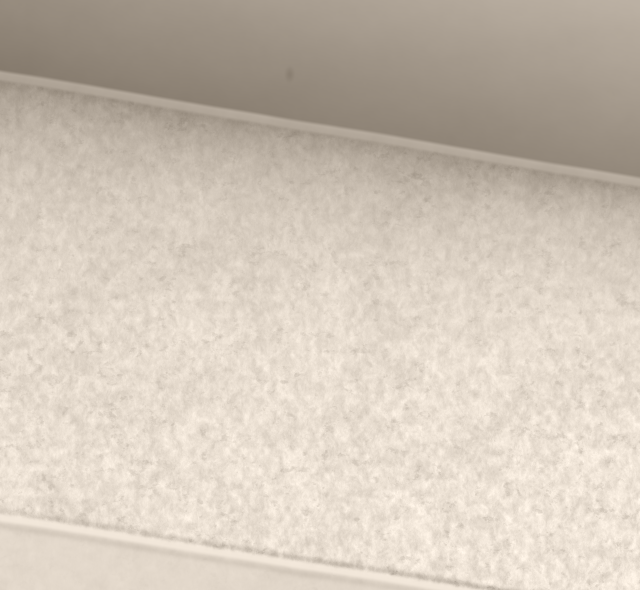
This texture is drawn by a WebGL 2 fragment shader. Its source:

```glsl
#version 300 es
precision highp float;

uniform vec2 u_resolution;
out vec4 fragColor;

float hash(vec2 cell) {
  vec3 q = fract(vec3(cell.xyx) * 0.1031);
  q += dot(q, q.yzx + 33.33);
  return fract((q.x + q.y) * q.z);
}

float noise(vec2 p) {
  vec2 i = floor(p), f = fract(p);
  f = f * f * (3.0 - 2.0 * f);
  return mix(mix(hash(i), hash(i + vec2(1, 0)), f.x),
             mix(hash(i + vec2(0, 1)), hash(i + vec2(1, 1)), f.x), f.y);
}

// Signed sum of rotated octaves, roughly -0.5 to 0.5
float fbm(vec2 p) {
  float sum = 0.0, weight = 0.5;
  for (int i = 0; i < 4; i++) {
    sum += weight * (noise(p) - 0.5);
    p = mat2(1.6, 1.2, -1.2, 1.6) * p + 7.3;
    weight *= 0.62;
  }
  return sum;
}

// Soft band centred on zero
float band(float d, float halfWidth, float blur) {
  return 1.0 - smoothstep(halfWidth - blur, halfWidth + blur, abs(d));
}

// Warm grey ramp
vec3 warmGrey(float tone) {
  return vec3(tone, tone - 0.043, tone - 0.095);
}

void main() {
  vec2 uv = gl_FragCoord.xy / u_resolution;
  vec2 p = gl_FragCoord.xy / u_resolution.y;

  // Heights above the upper ledge and the lower seam
  float wobble = 0.002 * (noise(vec2(p.x * 14.0, 3.0)) - 0.5);
  float ledge = uv.y - (0.872 - 0.181 * uv.x) + wobble;
  float seam = uv.y - (0.123 - 0.172 * uv.x) + wobble;

  // Smooth wall, darkening towards the ledge
  float wall = 0.52 + 0.05 * uv.x + 0.55 * ledge;
  wall += 0.025 * fbm(p * vec2(5.0, 8.0)) + 0.008 * fbm(p * 60.0);
  wall -= 0.05 * smoothstep(0.018, 0.0, length((p - vec2(0.491, 0.874)) * vec2(1.6, 1.0)));

  // Carpet light, with the shadow cast under the ledge
  float depth = max(-ledge, 0.0);
  float carpet = 0.925 - 0.28 * exp(-depth * mix(6.2, 8.0, uv.x));
  carpet -= 0.07 * exp(-depth * 55.0);
  carpet += 0.025 * (uv.x - 0.5);

  // Pile: broad patches, tufts and dark pits, coarser towards the viewer
  float nearness = smoothstep(0.0, 0.6, depth) * (0.7 + 0.4 * uv.x);
  vec2 warp = 0.006 * vec2(noise(p * 45.0), noise(p * 45.0 + 19.0));
  float tufts = fbm((p + warp) * vec2(88.0, 72.0));
  float fibres = fbm((p + warp) * vec2(190.0, 130.0) + 41.0);
  float pits = smoothstep(0.12, 0.36, fbm(p * vec2(58.0, 74.0) + 83.0));
  float pile = 0.16 * tufts + 0.07 * fibres - 0.07 * pits;
  carpet += pile * mix(0.55, 1.1, nearness) + 0.05 * fbm(p * 9.0);

  // Lower strip is slightly dimmer and smoother
  float strip = 0.885 + 0.35 * pile * 0.5 + 0.03 * fbm(p * 30.0);
  carpet = mix(strip, carpet, smoothstep(-0.004, 0.004, seam));

  // Seam with a shadow above and a bright raised lip
  carpet -= (0.06 + 0.12 * uv.x) * exp(-pow((seam - 0.012) / 0.006, 2.0));
  carpet = mix(carpet, 0.955, 0.9 * band(seam, 0.006, 0.004));
  carpet -= 0.05 * exp(-pow((seam + 0.014) / 0.006, 2.0));

  // Ledge lip between wall and carpet
  float tone = mix(carpet, wall, smoothstep(-0.003, 0.003, ledge));
  float lip = 0.70 + 0.03 * uv.x + 0.03 * fbm(p * 25.0) + 3.0 * ledge;
  tone = mix(tone, lip, 0.9 * band(ledge, 0.008, 0.004));

  fragColor = vec4(clamp(warmGrey(tone), 0.0, 1.0), 1.0);
}
```
